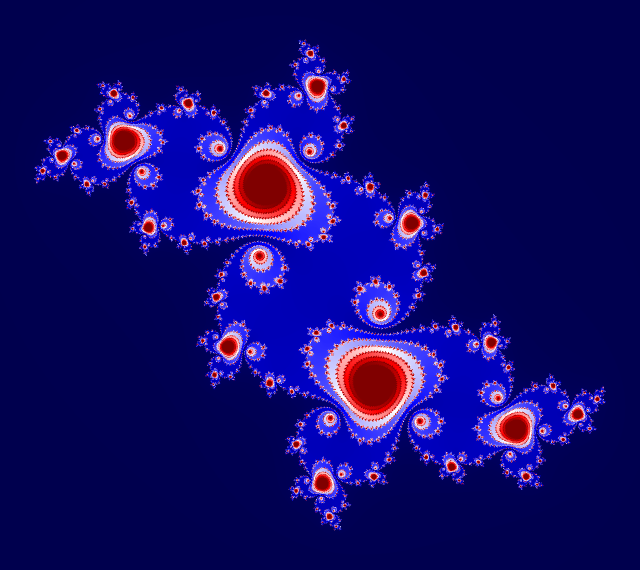
Reproduce this background procedurally as a WebGL 2 fragment shader.

```glsl
#version 300 es
precision highp float;

uniform vec2 u_resolution;
out vec4 fragColor;

const vec2 JULIA_SEED = vec2(-0.1, 0.651);
const float VIEW_HEIGHT = 2.5;
const int MAX_STEPS = 500;
const int SAMPLES = 2;

const vec3 NAVY = vec3(0.0, 0.0, 0.3);
const vec3 BLUE = vec3(0.0, 0.0, 1.0);
const vec3 WHITE = vec3(1.0);
const vec3 RED = vec3(1.0, 0.0, 0.0);
const vec3 MAROON = vec3(0.5, 0.0, 0.0);

vec2 complexSquare(vec2 z) {
    return vec2(z.x * z.x - z.y * z.y, 2.0 * z.x * z.y);
}

// Share of the allowed steps that z takes to leave the disc of radius 2.
float escapeTime(vec2 z, vec2 seed) {
    int steps = 0;
    for (int i = 0; i < MAX_STEPS; i++) {
        if (dot(z, z) > 4.0) break;
        z = complexSquare(z) + seed;
        steps++;
    }
    return float(steps) / float(MAX_STEPS);
}

// Diverging ramp with five evenly spaced stops.
vec3 divergingRamp(float t) {
    float s = 4.0 * t;
    vec3 color = mix(NAVY, BLUE, clamp(s, 0.0, 1.0));
    color = mix(color, WHITE, clamp(s - 1.0, 0.0, 1.0));
    color = mix(color, RED, clamp(s - 2.0, 0.0, 1.0));
    return mix(color, MAROON, clamp(s - 3.0, 0.0, 1.0));
}

// Canvas position to the complex plane, centred on zero.
vec2 toPlane(vec2 position, vec2 resolution) {
    return (position - 0.5 * resolution) / resolution.y * VIEW_HEIGHT;
}

void main() {
    // Average a small grid of samples to smooth the fine filaments.
    vec3 total = vec3(0.0);
    for (int j = 0; j < SAMPLES; j++) {
        for (int i = 0; i < SAMPLES; i++) {
            vec2 offset = (vec2(i, j) + 0.5) / float(SAMPLES) - 0.5;
            vec2 z = toPlane(gl_FragCoord.xy + offset, u_resolution);
            total += divergingRamp(escapeTime(z, JULIA_SEED));
        }
    }
    fragColor = vec4(total / float(SAMPLES * SAMPLES), 1.0);
}
```
